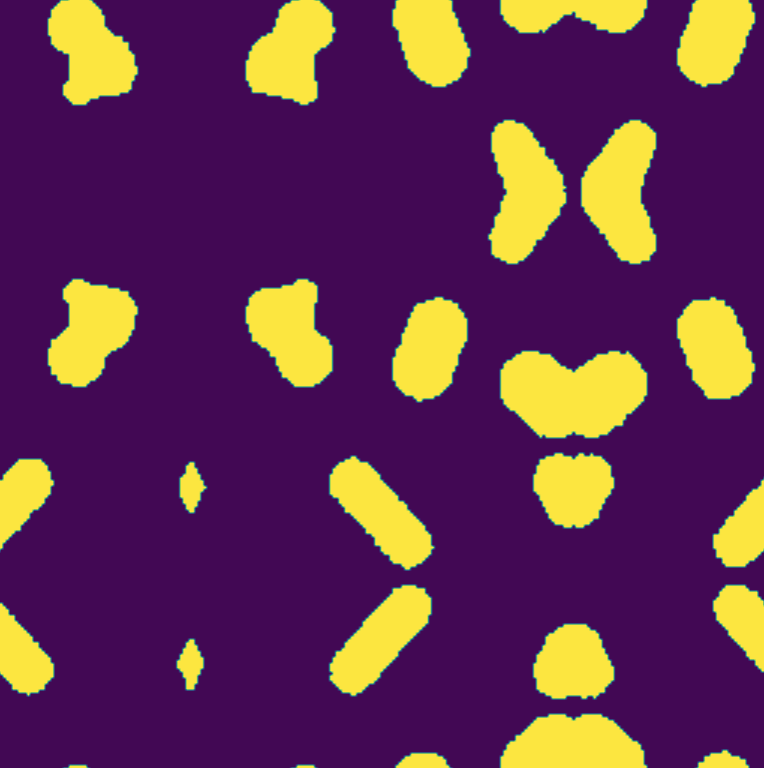
This pattern is drawn by a Shadertoy shader. Its source:

```glsl
const vec2 GRID = vec2(255.0, 256.0);   // coarse cells across the canvas
const float EDGE_WEAR = 0.010;

vec2 hashGradient(vec2 p) {
    vec2 h = fract(sin(vec2(dot(p, vec2(127.1, 311.7)),
                            dot(p, vec2(269.5, 183.3)))) * 4375.85);
    return h * 2.0 - 1.0;
}

float gradientNoise(vec2 p) {
    vec2 i = floor(p), f = fract(p);
    vec2 u = f * f * (3.0 - 2.0 * f);
    vec2 e = vec2(0.0, 1.0);
    float bottom = mix(dot(hashGradient(i), f),
                       dot(hashGradient(i + e.yx), f - e.yx), u.x);
    float top = mix(dot(hashGradient(i + e.xy), f - e.xy),
                    dot(hashGradient(i + e.yy), f - e.yy), u.x);
    return mix(bottom, top, u.y);
}

// Mirror-repeat: one period per axis, reflected at 1/4 and 3/4
vec2 mirrorFold(vec2 uv) {
    return 2.0 * abs(fract(uv + 0.25) - 0.5);
}

float smoothUnion(float a, float b, float k) {
    float h = max(k - abs(a - b), 0.0) / k;
    return min(a, b) - 0.25 * k * h * h;
}

// Capsule whose radius changes from ra at a to rb at b
float taper(vec2 p, vec2 a, vec2 b, float ra, float rb) {
    vec2 pa = p - a, ba = b - a;
    float h = clamp(dot(pa, ba) / dot(ba, ba), 0.0, 1.0);
    return length(pa - ba * h) - mix(ra, rb, h);
}

float seed(vec2 p, vec2 center) {
    vec2 q = abs(p - center);
    return taper(q, vec2(0.0), vec2(0.0, 0.052), 0.037, 0.013);
}

float kidney(vec2 p) {
    float body = taper(p, vec2(0.242, 0.677), vec2(0.294, 0.734), 0.099, 0.039);
    float foot = length(p - vec2(0.299, 0.568)) - 0.0755;
    return smoothUnion(body, foot, 0.03);
}

// All blobs of one mirrored cell
float cellDistance(vec2 p) {
    float d = min(seed(p, vec2(0.0, 0.229)), kidney(p));
    float oval  = taper(p, vec2(0.646, 0.643), vec2(0.607, 0.539), 0.081, 0.081);
    float rod   = taper(p, vec2(0.424, 0.245), vec2(0.570, 0.083), 0.062, 0.061);
    float wing  = taper(p, vec2(0.839, 0.870), vec2(0.901, 0.987), 0.057, 0.078);
    float heart = taper(p, vec2(0.891, 0.500), vec2(0.953, 0.453), 0.086, 0.094);
    float drop  = taper(p, vec2(0.964, 0.250), vec2(0.990, 0.195), 0.069, 0.068);
    d = min(d, min(oval, rod));
    return min(d, min(wing, min(heart, drop)));
}

// Binary coverage of one coarse cell, with a ragged outline
float cellMask(vec2 cell) {
    float wear = EDGE_WEAR * gradientNoise(cell * 0.37);
    return step(cellDistance(mirrorFold((cell + 0.5) / GRID)) + wear, 0.0);
}

// Bilinear blend between neighbouring cells
float smoothMask(vec2 uv) {
    vec2 g = uv * GRID - 0.5;
    vec2 i = floor(g), f = fract(g);
    vec2 e = vec2(0.0, 1.0);
    float bottom = mix(cellMask(i), cellMask(i + e.yx), f.x);
    float top = mix(cellMask(i + e.xy), cellMask(i + e.yy), f.x);
    return mix(bottom, top, f.y);
}

vec3 colorRamp(float t) {
    const vec3 PURPLE = vec3(0.26, 0.03, 0.33);
    const vec3 NAVY   = vec3(0.20, 0.22, 0.48);
    const vec3 TEAL   = vec3(0.17, 0.55, 0.52);
    const vec3 LIME   = vec3(0.62, 0.83, 0.33);
    const vec3 YELLOW = vec3(0.99, 0.90, 0.25);
    vec4 s = clamp(t * 4.0 - vec4(0.0, 1.0, 2.0, 3.0), 0.0, 1.0);
    vec3 c = mix(PURPLE, NAVY, s.x);
    c = mix(c, TEAL, s.y);
    c = mix(c, LIME, s.z);
    return mix(c, YELLOW, s.w);
}

void mainImage(out vec4 fragColor, in vec2 fragCoord) {
    vec2 uv = fragCoord / iResolution.xy;
    fragColor = vec4(colorRamp(smoothMask(uv)), 1.0);
}
```
